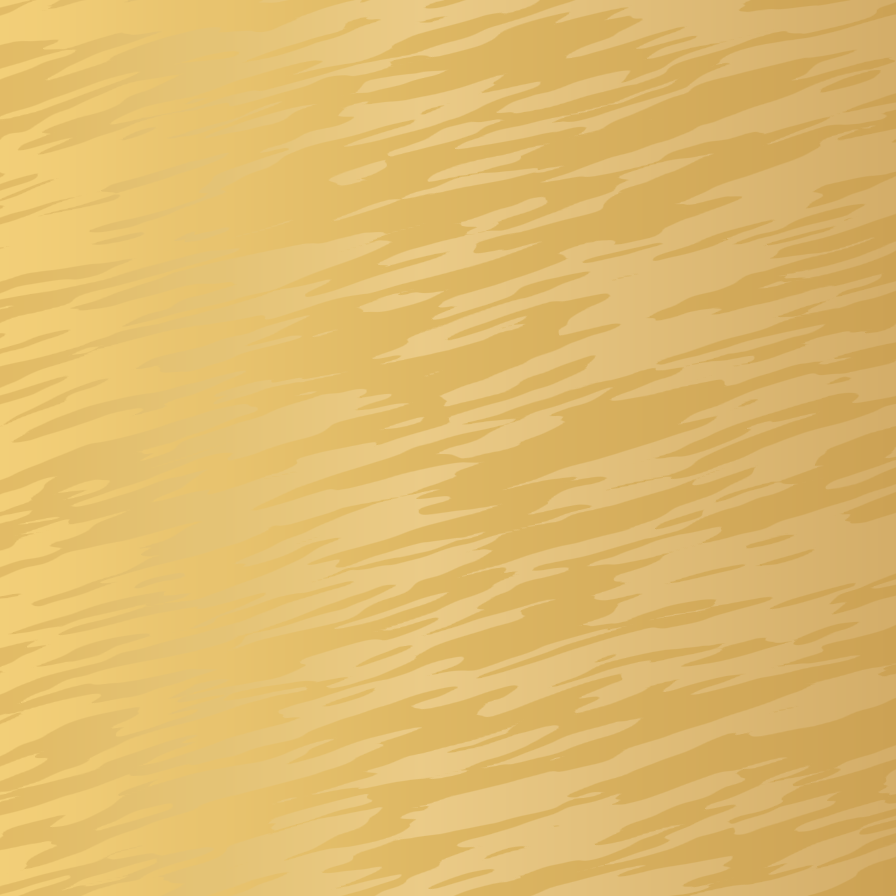
Write a Shadertoy shader that draws this texture.

```glsl
// Brushed gold foil: slanted, tapering streaks with crisp edges.
// Stretched cellular noise is layered at slightly different angles, bent by
// sines and cut at a threshold to choose between two horizontal gradients.

const float STREAK_ANGLE = 0.29;
const float STREAK_BIAS = 0.05;

vec2 hash2(vec2 cell) {
    vec3 h = fract(cell.xyx * vec3(0.1031, 0.1030, 0.0973));
    h += dot(h, h.yzx + 33.33);
    return fract((h.xx + h.yz) * h.zy);
}

// Cellular noise: every cell holds one soft blob of random signed strength.
float cellNoise(vec2 p) {
    vec2 cell = floor(p);
    float sum = 0.0;
    for (int y = -1; y <= 1; y++) {
        for (int x = -1; x <= 1; x++) {
            vec2 id = cell + vec2(x, y);
            vec2 d = id + hash2(id) - p;
            float blob = max(0.0, 1.0 - dot(d, d));
            float strength = 2.0 * hash2(id + 71.0).x - 1.0;
            sum += strength * blob * blob;
        }
    }
    return sum;
}

vec2 rotate(vec2 p, float angle) {
    float c = cos(angle), s = sin(angle);
    return vec2(c * p.x + s * p.y, c * p.y - s * p.x);
}

// One layer of streaks; scale gives cells per canvas along and across.
float streakLayer(vec2 p, float angle, vec2 scale, float seed) {
    return cellNoise(rotate(p, angle) * scale + seed);
}

// Layered sines bend the streaks, small cells roughen and hook their ends.
vec2 bend(vec2 p) {
    float wave = 0.003 * sin(9.0 * p.x + 17.0 * p.y)
               + 0.0015 * sin(31.0 * p.x - 23.0 * p.y + 1.7);
    float curl = cellNoise(rotate(p, STREAK_ANGLE) * vec2(36.0, 88.0) + 150.0);
    return p + vec2(0.014 * curl, wave + 0.0033 * curl);
}

float streakField(vec2 p) {
    vec2 q = bend(p);
    float broad = streakLayer(q, STREAK_ANGLE - 0.04, vec2(6.0, 35.0), 40.0);
    float medium = streakLayer(q, STREAK_ANGLE + 0.02, vec2(9.0, 84.0), 90.0);
    float fine = streakLayer(q, STREAK_ANGLE - 0.01, vec2(14.0, 150.0), 210.0);
    return 0.5 * broad + medium + 0.75 * fine - STREAK_BIAS;
}

// Four colour stops from the left edge to the right edge.
vec3 gradient(float x, vec3 left, vec3 inner, vec3 middle, vec3 right) {
    vec3 color = mix(left, inner, smoothstep(0.0, 0.25, x));
    color = mix(color, middle, clamp((x - 0.25) / 0.22, 0.0, 1.0));
    return mix(color, right, clamp((x - 0.47) / 0.53, 0.0, 1.0));
}

void mainImage(out vec4 fragColor, in vec2 fragCoord) {
    vec2 p = fragCoord / iResolution.y;
    float x = fragCoord.x / iResolution.x;

    // The two golds swap brightness near the first quarter.
    vec3 baseGold = gradient(x, vec3(0.95, 0.81, 0.47), vec3(0.91, 0.765, 0.43),
                             vec3(0.87, 0.72, 0.39), vec3(0.80, 0.635, 0.33));
    vec3 paleGold = gradient(x, vec3(0.885, 0.735, 0.40), vec3(0.895, 0.765, 0.46),
                             vec3(0.92, 0.795, 0.53), vec3(0.83, 0.68, 0.41));

    // Cut the field with an edge about one pixel wide.
    float field = streakField(p);
    float edge = 0.75 * fwidth(field) + 0.0001;
    float streak = smoothstep(-edge, edge, field);

    fragColor = vec4(mix(baseGold, paleGold, streak), 1.0);
}
```
